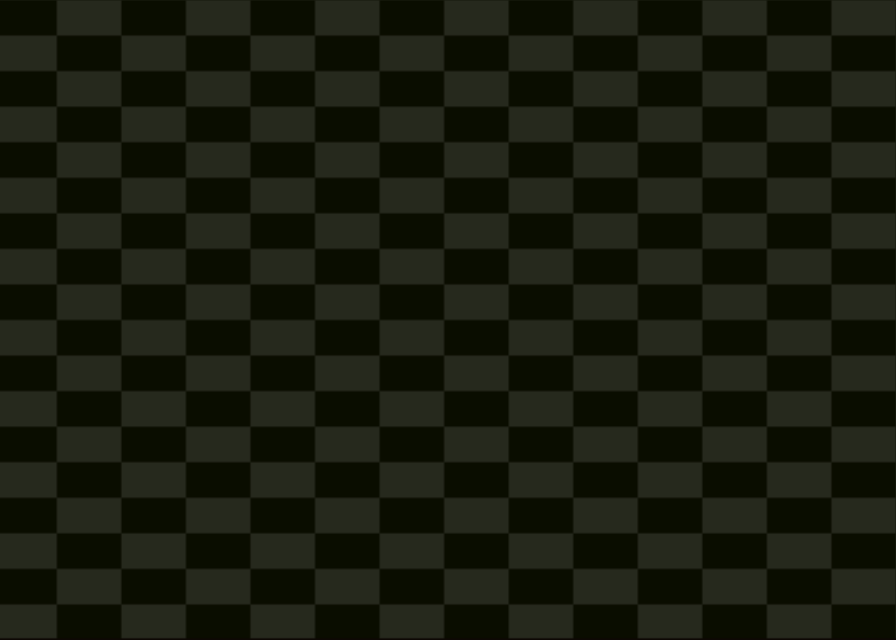
Reproduce this pattern procedurally as a WebGL 1 fragment shader.

```glsl
precision highp float;
// Dark olive checkerboard of wide rectangles with softened edges and a hairline base.

uniform vec2 u_resolution;

const vec3 DARK_OLIVE = vec3(0.040, 0.050, 0.000);
const vec3 GREY_OLIVE = vec3(0.150, 0.160, 0.115);
const vec3 BASE_LINE = vec3(0.050, 0.030, 0.015);

const float ROWS = 18.0;
const float COLUMNS = 13.88;
const float FIRST_COLUMN = 0.0634;    // right edge of the cut first column
const float EDGE_BLUR = 0.0013;       // share of canvas width
const float BASE_HEIGHT = 0.0027;     // share of canvas height

// Signed distance to the nearest cell edge, alternating sign from cell to cell.
vec2 alternatingEdges(vec2 cell) {
  return 0.5 - abs(mod(cell + 0.5, 2.0) - 1.0);
}

// Soft checker mask: 1 on light cells, 0 on dark cells.
float checkerMask(vec2 p, vec2 origin, vec2 size, vec2 blur) {
  vec2 edgeDistance = alternatingEdges((p - origin) / size) * size;
  vec2 side = clamp(edgeDistance / blur, -1.0, 1.0);
  return 0.5 - 0.5 * side.x * side.y;
}

// Soft band rising from the bottom of the canvas.
float baseMask(float y, float height, float blur) {
  return 1.0 - smoothstep(height - blur, height + blur, y);
}

void main() {
  vec2 uv = gl_FragCoord.xy / u_resolution;
  vec2 fromTop = vec2(uv.x, 1.0 - uv.y);

  // Keep the blur equal on both axes and never thinner than a pixel.
  float aspect = u_resolution.x / u_resolution.y;
  vec2 blur = max(EDGE_BLUR * vec2(1.0, aspect), 0.6 / u_resolution);

  // Whole rows fill the height; the columns start with a partial cell.
  vec2 cellSize = 1.0 / vec2(COLUMNS, ROWS);
  vec2 origin = vec2(FIRST_COLUMN, cellSize.y);

  float light = checkerMask(fromTop, origin, cellSize, blur);
  vec3 color = mix(DARK_OLIVE, GREY_OLIVE, light);
  color = mix(color, BASE_LINE, baseMask(uv.y, BASE_HEIGHT, blur.y));

  gl_FragColor = vec4(color, 1.0);
}
```
